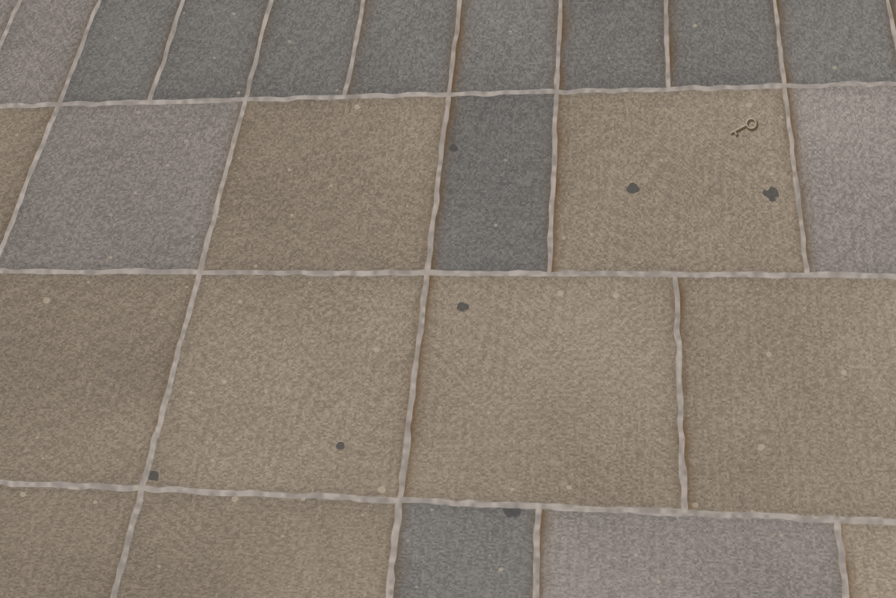
This texture is drawn by a Shadertoy shader. Its source:

```glsl
const vec3 WARM_STONE = vec3(0.555, 0.505, 0.445);
const vec3 GREY_STONE = vec3(0.535, 0.505, 0.480);
const vec3 DARK_STONE = vec3(0.455, 0.440, 0.425);
const vec3 MORTAR = vec3(0.645, 0.610, 0.580);
const vec3 RUST = vec3(0.400, 0.305, 0.210);
const vec3 GUM = vec3(0.290, 0.285, 0.280);
const vec3 CHIP = vec3(0.700, 0.650, 0.570);

float hash(vec2 p) {
    return fract(sin(dot(p, vec2(127.1, 311.7))) * 43758.5453);
}

float noise(vec2 p) {
    vec2 i = floor(p), f = fract(p);
    f = f * f * (3.0 - 2.0 * f);
    return mix(mix(hash(i), hash(i + vec2(1, 0)), f.x),
               mix(hash(i + vec2(0, 1)), hash(i + vec2(1, 1)), f.x), f.y);
}

float fbm(vec2 p) {
    float sum = 0.0, amp = 0.5;
    for (int i = 0; i < 4; i++) {
        sum += amp * noise(p);
        p = p * 2.03 + 17.0;
        amp *= 0.5;
    }
    return sum;
}

// Slab columns widen slightly to the right
float columnToGround(float k) {
    return -0.1133 + k * (0.2074 + 0.00422 * k);
}

float groundToColumn(float u) {
    float root = sqrt(max(0.0430 + 0.01688 * (u + 0.1133), 0.0));
    return (root - 0.2074) / 0.00844;
}

// Top and bottom of a course
vec2 courseSpan(float row) {
    if (row < 0.5) return vec2(-0.10, 0.158);
    if (row < 1.5) return vec2(0.158, 0.457);
    if (row < 2.5) return vec2(0.457, 0.840);
    return vec2(0.840, 1.30);
}

// First column and width of a slab; odd courses hold one narrow slab
vec2 slabSpan(float column, float row) {
    float k = floor(column);
    bool odd = mod(row, 2.0) > 0.5;
    if (row < 0.5 || (odd && k == -1.0)) return vec2(k, 1.0);
    float shift = (odd && k >= 0.0) ? 0.0 : 1.0;
    return vec2(floor((k - shift) * 0.5) * 2.0 + shift, 2.0);
}

vec3 slabColor(vec2 span, float row) {
    bool grey = mod(row, 2.0) > 0.5 && mod(span.x + row, 7.0) == 3.0;
    vec3 color = grey ? GREY_STONE : WARM_STONE;
    if (span.y < 1.5) color = span.x < -5.5 ? GREY_STONE : DARK_STONE;
    return color * (0.97 + 0.06 * hash(vec2(span.x, row)));
}

// One random round spot in some cells of a grid
float spots(vec2 p, float cells, float chance, float radius, float seed, float px) {
    vec2 g = p * cells, id = floor(g) + seed;
    vec2 center = 0.25 + 0.5 * vec2(hash(id), hash(id + 31.7));
    float r = radius * (0.5 + 0.5 * hash(id + 7.3));
    vec2 d = (fract(g) - center) / cells;
    float dist = length(d * vec2(1.0, 1.2)) + (noise(p * 150.0) - 0.5) * r * 0.6;
    return step(hash(id + 53.1), chance) * (1.0 - smoothstep(r - px, r + px, dist));
}

float segment(vec2 p, vec2 a, vec2 b) {
    vec2 d = b - a;
    return length(p - a - d * clamp(dot(p - a, d) / dot(d, d), 0.0, 1.0));
}

// Small dropped key: ring, shaft and bit
float keyDistance(vec2 p) {
    float ring = abs(length(p) - 0.008);
    float shaft = segment(p, vec2(-0.008, 0.002), vec2(-0.033, 0.015));
    float bit = segment(p, vec2(-0.028, 0.012), vec2(-0.025, 0.018));
    return min(ring, min(shaft, bit));
}

void mainImage(out vec4 fragColor, in vec2 fragCoord) {
    float px = 1.0 / iResolution.y;
    vec2 p = vec2(fragCoord.x, iResolution.y - fragCoord.y) * px;

    // Perspective ground coordinates
    float depth = (p.y + 2.182) / 2.637;
    float u = (p.x - 1.031) / depth;
    float v = 0.406 + (p.y - 0.406) / (1.0 + 0.1024 * (p.x - 0.75));
    vec2 wobble = vec2(noise(p * 38.0), noise(p * 38.0 + 91.0)) - 0.5;
    u += wobble.x * 0.004;
    v += wobble.y * 0.004;

    // Slab lookup and distance to its joints
    float row = step(0.158, v) + step(0.457, v) + step(0.840, v);
    vec2 course = courseSpan(row);
    vec2 span = slabSpan(groundToColumn(u), row);
    float left = (u - columnToGround(span.x)) * depth;
    float right = (columnToGround(span.x + span.y) - u) * depth;
    float across = min(v - course.x, course.y - v);
    float edge = min(min(left, right), across);

    // Stone: broad stains, mottling and fine grit
    vec2 ground = vec2(u, v);
    float grit = noise(ground * vec2(260.0, 300.0)) - 0.5;
    float speck = hash(floor(ground * 340.0)) - 0.5;
    float stain = fbm(ground * 5.0 + span.x * 3.0) - 0.47;
    vec3 color = slabColor(span, row);
    color *= 1.0 + 0.20 * grit + 0.10 * speck + 0.20 * stain;
    color *= 0.95 + 0.09 * smoothstep(0.0, 0.9, p.x);
    color *= 1.0 - 0.12 * exp(-max(edge, 0.0) / 0.012);

    // Gum and pale chips
    color = mix(color, GUM, 0.75 * spots(p + 0.07, 4.0, 0.25, 0.014, 3.0, px));
    color = mix(color, CHIP, 0.7 * spots(p, 9.0, 0.22, 0.006, 11.0, px));
    color = mix(color, CHIP, 0.6 * spots(p, 24.0, 0.15, 0.003, 29.0, px));

    // Rust beside the upright joints, heavier to the right
    float rust = exp(-max(left - 0.004, 0.0) / 0.007) * smoothstep(0.2, 0.8, p.x);
    rust += 0.35 * exp(-max(right - 0.004, 0.0) / 0.006);
    color = mix(color, RUST, clamp(rust * (0.35 + 0.8 * noise(p * 22.0)), 0.0, 0.85));

    // Mortar
    float halfWidth = mix(0.0036, 0.0056, p.y) * (0.8 + 0.4 * noise(p * 60.0));
    float joint = 1.0 - smoothstep(halfWidth - px, halfWidth + px, edge);
    vec3 mortar = MORTAR * (0.86 + 0.26 * noise(p * 110.0));
    color = mix(color, mortar, 0.92 * joint);

    // Key with its shadow
    vec2 k = p - vec2(1.256, 0.206);
    float shadow = 1.0 - smoothstep(0.001, 0.004, keyDistance(k - vec2(0.002, 0.003)));
    color = mix(color, RUST * 0.7, 0.7 * shadow);
    float key = 1.0 - smoothstep(0.0014 - px, 0.0014 + px, keyDistance(k));
    color = mix(color, CHIP, 0.8 * key);

    fragColor = vec4(clamp(color, 0.0, 1.0), 1.0);
}
```
